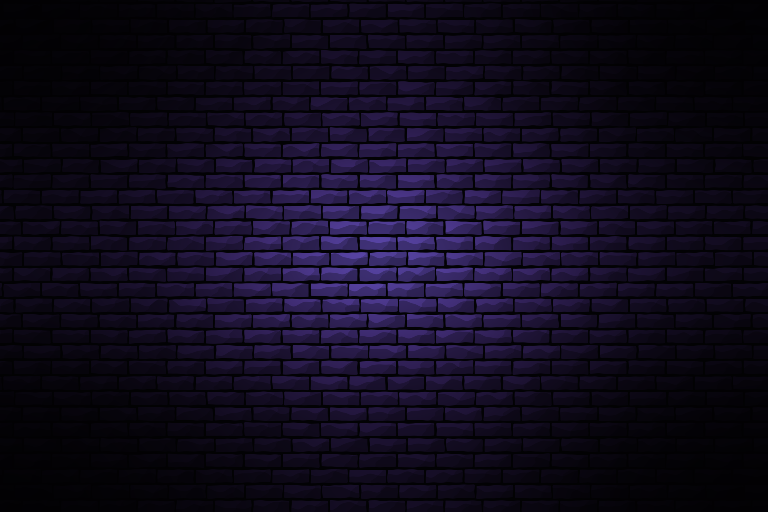
A WebGL 2 fragment shader for this pattern:

```glsl
#version 300 es
precision highp float;

#define COLS 20.0
#define ROWS 33.0
#define ROW_LIFT -0.19
#define JOINT vec2(0.050, 0.066)
#define CORNER 0.06
#define WOBBLE 0.06
#define TILT 0.055
#define FALLOFF vec2(1.28, 1.12)
#define MORTAR vec3(0.009, 0.008, 0.018)
#define BRICK_OUTER vec3(0.192, 0.122, 0.340)
#define BRICK_INNER vec3(0.196, 0.153, 0.368)

uniform vec2 u_resolution;
out vec4 fragColor;

const float PI = 3.14159265;
const float ROW_SHIFT[6] = float[6](0.57, 0.38, 0.07, 0.34, 0.60, 0.34);

vec2 hash2(vec2 p) {
    vec3 q = fract(vec3(p.xyx) * vec3(0.1031, 0.1030, 0.0973));
    q += dot(q, q.yzx + 33.33);
    return fract((q.xx + q.yz) * q.zy);
}

vec2 gradientAt(vec2 cell) {
    float angle = 2.0 * PI * hash2(cell).x;
    return vec2(cos(angle), sin(angle));
}

float gradientNoise(vec2 p) {
    vec2 i = floor(p), f = fract(p);
    vec2 s = f * f * f * (f * (f * 6.0 - 15.0) + 10.0);
    vec2 e = vec2(1.0, 0.0);
    float low = mix(dot(gradientAt(i), f),
                    dot(gradientAt(i + e), f - e), s.x);
    float high = mix(dot(gradientAt(i + e.yx), f - e.yx),
                     dot(gradientAt(i + 1.0), f - 1.0), s.x);
    return mix(low, high, s.y);
}

float roundedBox(vec2 p, vec2 halfSize, float radius) {
    vec2 d = abs(p) - halfSize + radius;
    return length(max(d, 0.0)) + min(max(d.x, d.y), 0.0) - radius;
}

// Relative brightness of the chipped planes on one brick face
float facets(vec2 uv, vec2 seed, vec2 rnd, float aa) {
    float wave = gradientNoise(vec2(uv.x * 2.6, 0.37) + seed);
    float ridge = 0.62 + 0.45 * wave + 0.6 * (rnd.x - 0.3) * (uv.x - 0.5);
    float top = smoothstep(-aa, aa, uv.y - ridge);
    float slant = uv.x - 0.35 * uv.y - 0.35 - 0.3 * rnd.y
                + 0.12 * gradientNoise(vec2(uv.y * 3.0, 5.61) + seed);
    float side = smoothstep(-0.5 * aa, 0.5 * aa, slant);
    return (1.0 + 0.38 * top) * (1.0 - 0.17 * side);
}

void main() {
    vec2 p = gl_FragCoord.xy / u_resolution;
    float aa = ROWS / u_resolution.y;
    float brickWidth = u_resolution.x / u_resolution.y * ROWS / COLS;

    // Staggered courses with wrapped brick indices
    float y = p.y * ROWS - ROW_LIFT;
    float row = mod(floor(y), ROWS);
    float x = p.x * COLS - ROW_SHIFT[int(row) % 6];
    vec2 id = vec2(mod(floor(x), COLS), row);
    vec2 uv = fract(vec2(x, y));
    vec2 rnd = hash2(id + 7.0);
    vec2 seed = floor(hash2(id + 61.0) * 200.0);

    // Uneven brick outline, in units of the row height
    vec2 size = vec2(brickWidth, 1.0);
    vec2 q = (uv - 0.5) * size;
    vec2 halfSize = 0.5 * size - JOINT - vec2(0.02, 0.03) * rnd;
    q.y += TILT * (rnd.x - 0.5) * q.x;
    float rough = gradientNoise(uv * vec2(4.0, 2.0) + seed + 0.5);
    float d = roundedBox(q, halfSize, CORNER) + WOBBLE * rough;
    float face = 1.0 - smoothstep(-0.45 * aa, 0.45 * aa, d);

    // Broad central light with zero slope at the canvas borders
    vec2 fromCentre = sin(PI * (p - 0.5));
    vec2 spread = fromCentre * fromCentre;
    float light = exp(-pow(dot(FALLOFF, spread), 1.3));
    light += 0.22 * exp(-7.0 * (spread.x + spread.y));

    // Brick tone and joints
    vec3 tint = mix(BRICK_OUTER, BRICK_INNER, exp(-4.0 * (spread.x + spread.y)));
    float tone = facets(uv, seed, rnd, 0.45 * aa) * (0.95 + 0.12 * rnd.y);
    vec3 brick = tint * tone * light;
    fragColor = vec4(mix(MORTAR * (0.7 + 0.3 * light), brick, face), 1.0);
}
```
